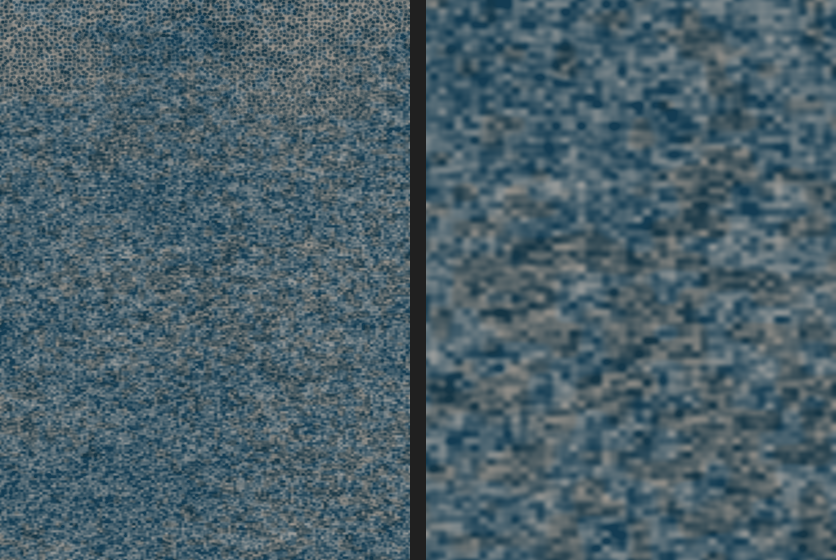
Left, the full canvas; right, a detail of the centre.
A Shadertoy shader for this texture:

```glsl
// Worn blue woven cloth: fine beige flecks on indigo, with a coarser pitted weave near the top.

const vec3 INDIGO = vec3(0.10, 0.253, 0.337);
const vec3 PALE_THREAD = vec3(0.56, 0.582, 0.585);
const vec3 WARM_SHIFT = vec3(0.004, -0.030, -0.056);

// Frequencies are cells per canvas height
const vec2 FLECK_FREQ = vec2(205.0, 235.0);
const vec2 DASH_FREQ = vec2(125.0, 250.0);
const vec2 PIT_FREQ = vec2(125.0, 135.0);
const vec2 CLUMP_FREQ = vec2(42.0, 60.0);
const vec2 BAND_FREQ = vec2(5.0, 65.0);
const vec2 PATCH_FREQ = vec2(4.0, 8.0);

const float MEAN_TONE = 0.41;
const float FLECK_GAIN = 0.78;
const float DASH_GAIN = 0.50;
const float PIT_GAIN = 0.70;
const float CLUMP_GAIN = 0.26;
const float BAND_GAIN = 0.12;
const float PATCH_GAIN = 0.36;
const float TOP_FADE = 0.09;

// Integer hash of a lattice cell, two values in 0..1
vec2 hash2(vec2 cell) {
    uvec2 q = uvec2(ivec2(cell) + 4096);
    uint h = q.x * 1597334677u ^ q.y * 3812015801u;
    h = (h ^ (h >> 15)) * 2246822519u;
    h = (h ^ (h >> 13)) * 3266489917u;
    h ^= h >> 16;
    return vec2(float(h & 65535u), float(h >> 16)) / 65535.0;
}

float noise(vec2 p) {
    vec2 i = floor(p);
    vec2 f = fract(p);
    f = f * f * (3.0 - 2.0 * f);
    float low = mix(hash2(i).x, hash2(i + vec2(1, 0)).x, f.x);
    float high = mix(hash2(i + vec2(0, 1)).x, hash2(i + vec2(1, 1)).x, f.x);
    return mix(low, high, f.y);
}

// Noise centred on zero
float signedNoise(vec2 p) {
    return noise(p) - 0.5;
}

float fbm(vec2 p) {
    float sum = 0.0;
    float gain = 0.5;
    for (int i = 0; i < 4; i++) {
        sum += gain * signedNoise(p);
        p = p * 2.03 + vec2(17.3, 9.1);
        gain *= 0.5;
    }
    return sum;
}

// Distance to the nearest jittered pit centre
float pitDistance(vec2 p) {
    vec2 i = floor(p);
    float nearest = 2.0;
    for (int y = -1; y <= 1; y++) {
        for (int x = -1; x <= 1; x++) {
            vec2 cell = i + vec2(x, y);
            vec2 centre = cell + 0.5 + 0.75 * (hash2(cell) - 0.5);
            nearest = min(nearest, length(p - centre));
        }
    }
    return nearest;
}

void mainImage(out vec4 fragColor, in vec2 fragCoord) {
    vec2 p = fragCoord / iResolution.y;
    float across = fragCoord.x / iResolution.x;

    // Broad wear, faded rows and a slightly darker centre
    float wear = fbm(p * PATCH_FREQ + 31.0);
    float tone = MEAN_TONE + PATCH_GAIN * wear;
    tone += BAND_GAIN * signedNoise(p * BAND_FREQ + 5.0);
    tone += CLUMP_GAIN * signedNoise(p * CLUMP_FREQ + 73.0);
    tone -= 0.06 * exp(-30.0 * (across - 0.5) * (across - 0.5)) - 0.02;

    // Fine thread grain
    float grain = FLECK_GAIN * signedNoise(p * FLECK_FREQ);
    grain += DASH_GAIN * signedNoise(p * DASH_FREQ + 211.0);

    // Dark pits in a pale net, strongest along the top
    float pitted = smoothstep(0.72, 0.98, p.y + 0.35 * wear);
    float pits = PIT_GAIN * (smoothstep(0.12, 0.62, pitDistance(p * PIT_FREQ)) - 0.55);
    tone += mix(grain, pits + 0.6 * grain, 0.85 * pitted);
    tone += TOP_FADE * pitted;

    // Scattered yellowed threads
    float yellowing = noise(p * CLUMP_FREQ * 1.6 + 400.0) + 0.9 * wear + 0.35 * pitted;
    float warmth = smoothstep(0.45, 0.85, yellowing);

    vec3 colour = mix(INDIGO, PALE_THREAD, clamp(tone, -0.05, 1.1));
    colour += WARM_SHIFT * warmth;
    fragColor = vec4(clamp(colour, 0.0, 1.0), 1.0);
}
```
